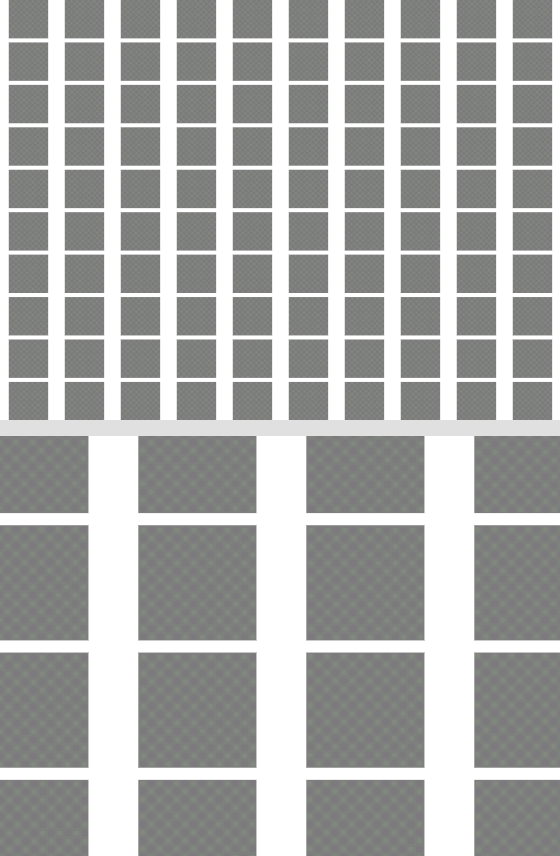
Top, the full canvas; bottom, a detail of the centre.
A Shadertoy shader for this pattern:

```glsl
// Ten by ten grid of grey tiles on white, each with a faint green and mauve weave.

const float ASPECT = 4.0 / 3.0;                // layout width over height
const vec2 PITCH = vec2(0.13333, 0.10104);     // tile spacing, in canvas heights
const vec2 TILE_SIZE = vec2(0.09375, 0.0914);
const vec2 FIRST_CORNER = vec2(0.0209, 0.0);   // left and top of the first tile
const vec2 WEAVE_COUNT = vec2(7.0, 7.0);       // weave periods per tile
const float WEAVE_DRIFT = 0.35;                // phase change between tiles

const vec3 PAPER = vec3(1.0);
const vec3 GREY = vec3(0.49, 0.50, 0.49);
const vec3 MAUVE = vec3(0.49, 0.48, 0.49);
const vec3 GREEN = vec3(0.51, 0.53, 0.50);

const float TAU = 6.2831853;

// Signed distance to an axis-aligned box
float boxDistance(vec2 p, vec2 halfSize) {
    vec2 d = abs(p) - halfSize;
    return length(max(d, 0.0)) + min(max(d.x, d.y), 0.0);
}

// Staggered lattice of soft spots from crossed sines
float weave(vec2 p, vec2 tileId) {
    vec2 phase = WEAVE_DRIFT * sin(tileId * 1.7 + tileId.yx * 0.9);
    vec2 wave = sin(TAU * WEAVE_COUNT * p / TILE_SIZE + phase);
    return wave.x * wave.y;
}

vec3 tileColour(vec2 p, vec2 tileId) {
    float w = weave(p, tileId);
    vec3 colour = mix(GREY, MAUVE, smoothstep(0.16, 0.36, -w));
    return mix(colour, GREEN, smoothstep(0.46, 0.68, w));
}

void mainImage(out vec4 fragColor, in vec2 fragCoord) {
    // Canvas-height units, measured down from the top
    vec2 uv = fragCoord / iResolution.xy;
    vec2 p = vec2(uv.x * ASPECT, 1.0 - uv.y);
    float pixel = 1.0 / iResolution.y;

    // Repeat the cell with each tile at its centre
    vec2 grid = (p - FIRST_CORNER - 0.5 * TILE_SIZE) / PITCH + 0.5;
    vec2 tileId = floor(grid);
    vec2 local = (fract(grid) - 0.5) * PITCH;

    // Tile with a one-pixel soft edge
    float d = boxDistance(local, 0.5 * TILE_SIZE);
    float coverage = clamp(0.5 - d / pixel, 0.0, 1.0);

    fragColor = vec4(mix(PAPER, tileColour(local, tileId), coverage), 1.0);
}
```
